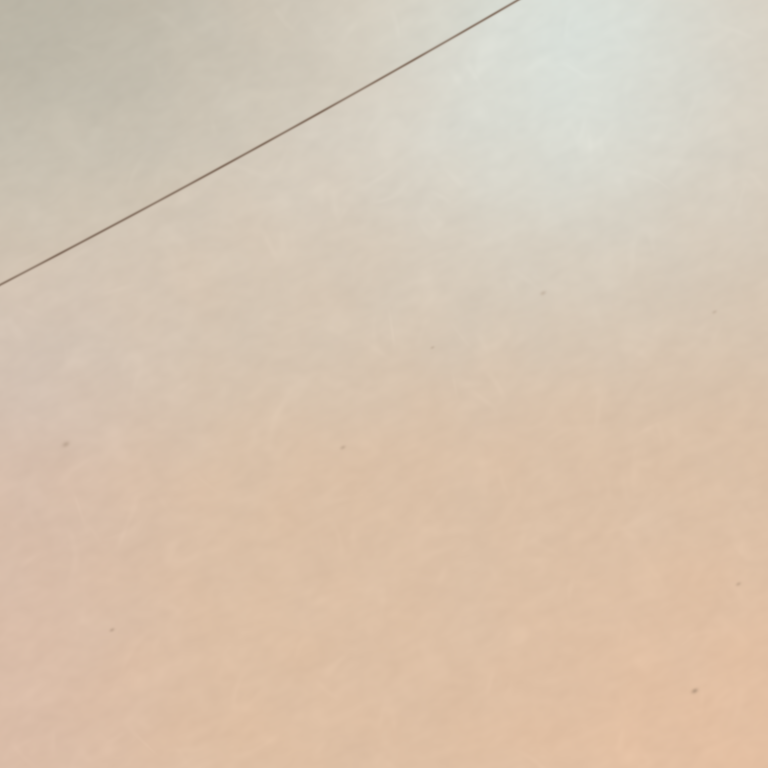
This texture is drawn by a Shadertoy shader. Its source:

```glsl
// A pale, softly lit floor slab: peach below, cool window glare at the upper right.
// Smooth light gradients carry faint gradient-noise mottling and short blurred scuffs,
// crossed by one thin dark diagonal joint and a scatter of tiny specks.

vec2 hash2(vec2 p) {
    vec3 q = fract(vec3(p.xyx) * vec3(0.1031, 0.1030, 0.0973));
    q += dot(q, q.yzx + 33.33);
    return fract((q.xx + q.yz) * q.zy);
}

float gradientNoise(vec2 p) {
    vec2 cell = floor(p), f = fract(p);
    vec2 u = f * f * f * (f * (f * 6.0 - 15.0) + 10.0);
    vec4 corner;
    for (int i = 0; i < 4; i++) {
        vec2 offset = vec2(i & 1, i >> 1);
        vec2 slope = hash2(cell + offset + 71.0) * 2.0 - 1.0;
        corner[i] = dot(slope, f - offset);
    }
    return mix(mix(corner.x, corner.y, u.x), mix(corner.z, corner.w, u.x), u.y);
}

vec2 rotate(vec2 p, float angle) {
    float c = cos(angle), s = sin(angle);
    return vec2(c * p.x + s * p.y, c * p.y - s * p.x);
}

// Slab colour under warm room light and cool glare
vec3 slabLight(vec2 p) {
    float height = p.y + 0.04 * gradientNoise(p * 3.0);
    vec3 color = mix(vec3(0.868, 0.748, 0.642), vec3(0.855, 0.752, 0.655), smoothstep(0.0, 0.42, height));
    color = mix(color, vec3(0.835, 0.772, 0.700), smoothstep(0.36, 0.62, height + 0.06 * (0.5 - p.x)));
    color = mix(color, vec3(0.842, 0.805, 0.750), smoothstep(0.58, 0.86, height));

    // Pink cast at the left, orange cast in the lower right corner
    color += vec3(-0.014, -0.010, 0.014) * smoothstep(0.35, 0.0, p.x) * smoothstep(0.8, 0.4, p.y);
    color += vec3(0.022, 0.002, -0.006) * smoothstep(0.5, 0.0, length(p - vec2(1.0, 0.0)));

    // Elongated glare leaning with the window reflection
    vec2 g = rotate(p - vec2(0.74, 0.97), -0.15) / vec2(0.21, 0.28);
    color = mix(color, vec3(0.855, 0.880, 0.855), 0.95 * exp(-dot(g, g)));

    // Shade in the upper left corner
    float shade = smoothstep(0.46, 0.0, length((p - vec2(0.0, 1.0)) * vec2(0.8, 1.1)));
    return mix(color, vec3(0.720, 0.700, 0.645), 0.85 * shade);
}

// Short, soft pale streaks in several directions, broken up by a mask
float scuffs(vec2 p) {
    float sum = 0.0;
    for (int i = 0; i < 4; i++) {
        float k = float(i);
        vec2 q = rotate(p, 0.3 + 0.7 * k) * vec2(11.0, 30.0) + 19.0 * k;
        float ridge = 1.0 - smoothstep(0.0, 0.16, abs(gradientNoise(q)));
        sum += ridge * smoothstep(0.1, 0.45, gradientNoise(p * 15.0 + 37.0 * k));
    }
    return sum;
}

void mainImage(out vec4 fragColor, in vec2 fragCoord) {
    vec2 p = fragCoord / iResolution.xy;
    float pixel = 1.0 / iResolution.y;
    vec3 color = slabLight(p);

    // Mottling, stretched along the slab's shallow diagonal
    vec2 grain = rotate(p, 0.4);
    float mottle = 0.012 * gradientNoise(grain * vec2(9.0, 16.0))
                 + 0.014 * gradientNoise(grain * vec2(28.0, 48.0) + 5.0)
                 + 0.011 * gradientNoise(grain * vec2(60.0, 95.0) + 11.0);
    color += mottle * vec3(1.0, 1.0, 0.95);
    color += 0.008 * gradientNoise(p * 14.0 + 50.0) * vec3(0.6, -0.2, -0.8);
    color += 0.010 * scuffs(p);

    // Tiny blurred specks
    for (int i = 0; i < 8; i++) {
        vec2 seed = vec2(float(i) * 11.0 + 5.0, 47.0);
        vec2 center = hash2(seed) * vec2(0.94, 0.60) + 0.05;
        vec2 traits = hash2(seed + 113.0);
        vec2 d = rotate(p - center, 0.5) * vec2(0.8, 1.15) / mix(0.0022, 0.0042, traits.x);
        color = mix(color, vec3(0.58, 0.49, 0.41), mix(0.18, 0.50, traits.y) * exp(-dot(d, d)));
    }

    // Fine diagonal joint with blurred edges, sagging slightly between its ends
    float jointY = 0.629 + 0.550 * p.x - 0.045 * p.x * (0.674 - p.x);
    float d = (p.y - jointY) * 0.876;
    float width = 0.0014 + 0.3 * pixel;
    float wear = 0.72 + 0.25 * gradientNoise(vec2(p.x * 30.0, 4.5));
    color -= vec3(0.008, 0.007, 0.010) * smoothstep(-0.003, 0.003, d);
    color = mix(color, vec3(0.47, 0.39, 0.33), wear * exp(-d * d / (width * width)));

    fragColor = vec4(clamp(color, 0.0, 1.0), 1.0);
}
```
